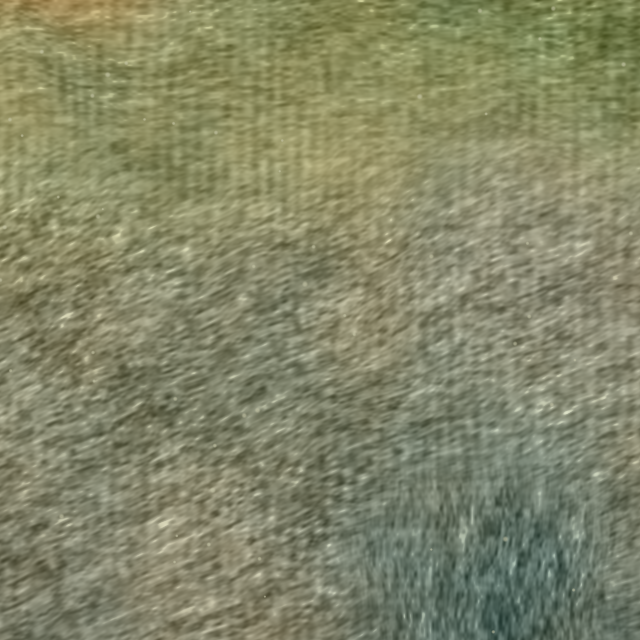
Reproduce this texture procedurally as a Shadertoy shader.

```glsl
// Weathered olive paint brushed thinly over canvas, sinking to teal at the lower right.

float hash(vec2 cell) {
    uvec2 q = uvec2(ivec2(cell) + 4096) * uvec2(1597334673u, 3812015801u);
    uint n = (q.x ^ q.y) * 1597334673u;
    n = (n ^ (n >> 15)) * 2246822519u;
    return float((n ^ (n >> 13)) >> 8) / 16777216.0;
}

float noise(vec2 p) {
    vec2 cell = floor(p), f = fract(p);
    f = f * f * (3.0 - 2.0 * f);
    return mix(mix(hash(cell), hash(cell + vec2(1, 0)), f.x),
               mix(hash(cell + vec2(0, 1)), hash(cell + vec2(1, 1)), f.x), f.y);
}

float fbm(vec2 p) {
    float sum = 0.0, amp = 0.5;
    for (int i = 0; i < 4; i++) {
        sum += amp * noise(p);
        p = mat2(1.6, 1.2, -1.2, 1.6) * p + 17.3;
        amp *= 0.5;
    }
    return sum / 0.9375;
}

// Bristle marks running along the given angle, centred on zero
float bristles(vec2 p, float angle) {
    vec2 along = vec2(cos(angle), sin(angle));
    vec2 q = vec2(dot(p, along), dot(p, vec2(-along.y, along.x)));
    float fine = noise(q * vec2(62, 190) + 31.0) - 0.5;
    float broad = noise(q * vec2(17, 85) + 7.0) - 0.5;
    float grit = noise(q * vec2(125, 240) + 53.0) - 0.5;
    return fine + 0.55 * broad + 0.5 * grit;
}

// Soft round patch weight, with an elliptical radius
float patchAt(vec2 p, vec2 centre, vec2 radius) {
    vec2 d = (p - centre) / radius;
    return exp(-dot(d, d));
}

// Sparse pale flecks, one possible in each grid cell
float flecks(vec2 p) {
    float sum = 0.0;
    vec2 cell = floor(p * 26.0);
    for (int i = 0; i < 9; i++) {
        vec2 c = cell + vec2(i % 3, i / 3) - 1.0;
        vec2 centre = c + vec2(hash(c + 91.0), hash(c + 137.0));
        float present = step(0.94, hash(c + 211.0));
        float size = mix(0.04, 0.1, hash(c + 303.0));
        sum += present * (1.0 - smoothstep(size * 0.3, size * 1.5, length(p * 26.0 - centre)));
    }
    return sum;
}

void mainImage(out vec4 fragColor, in vec2 fragCoord) {
    vec2 uv = fragCoord / iResolution.xy;
    vec2 drift = vec2(fbm(uv * 4.0), fbm(uv * 4.0 + 40.0)) - 0.5;
    vec2 p = uv + 0.12 * drift;

    // Broad washes of pigment
    vec3 color = mix(vec3(0.50, 0.50, 0.415), vec3(0.55, 0.55, 0.445), smoothstep(0.05, 0.5, p.y));
    color = mix(color, vec3(0.575, 0.57, 0.39), smoothstep(0.53, 0.82, p.y + 0.12 * (0.5 - p.x)));
    color = mix(color, vec3(0.57, 0.54, 0.45), 0.6 * patchAt(p, vec2(0.92, 0.55), vec2(0.25, 0.2)));
    color = mix(color, vec3(0.46, 0.51, 0.31), 0.85 * patchAt(p, vec2(0.88, 0.94), vec2(0.35, 0.11)));
    color = mix(color, vec3(0.50, 0.52, 0.33), 0.6 * patchAt(p, vec2(0.45, 1.0), vec2(0.3, 0.1)));
    color = mix(color, vec3(0.56, 0.43, 0.23), 0.85 * patchAt(p, vec2(0.02, 1.02), vec2(0.2, 0.06)));
    color = mix(color, vec3(0.45, 0.48, 0.40), 0.6 * patchAt(p, vec2(0.45, 0.36), vec2(0.45, 0.1)));
    float teal = patchAt(p, vec2(0.76, 0.06), vec2(0.2, 0.24));
    color = mix(color, vec3(0.32, 0.41, 0.375), 0.85 * teal);
    color += 0.17 * (fbm(p * vec2(4, 9) + 11.0) - 0.5);
    color += vec3(0.06, 0.0, -0.05) * (fbm(uv * 7.0 + 70.0) - 0.5);

    // Strokes: level above, slanted through the middle, upright in the teal
    vec2 bent = uv + 0.035 * drift;
    float level = smoothstep(0.62, 0.9, p.y);
    float upright = smoothstep(0.2, 0.7, teal + 0.25 * fbm(uv * 9.0) - 0.1);
    float stroke = mix(bristles(bent, 0.42), bristles(bent, 0.08), level);
    stroke = mix(stroke, bristles(bent, 1.5), upright);
    float wear = mix(0.7, 1.3, fbm(uv * 6.0 + 23.0)) * mix(1.0, 0.75, level);
    color += 0.235 * wear * stroke;

    // Canvas threads showing through unevenly
    float ribs = sin(6.2832 * (uv.x * 46.0 + 0.8 * noise(uv * vec2(12, 5))));
    float weft = sin(6.2832 * (uv.y * 64.0 + 0.8 * noise(uv * vec2(5, 12) + 9.0)));
    float thread = noise(uv * vec2(90, 30)) - 0.5;
    color += (0.024 * ribs + 0.012 * weft) * smoothstep(0.25, 0.7, fbm(uv * 5.0 + 60.0));
    color += 0.06 * thread;

    // Scraped highlights and stray flecks
    float scrape = smoothstep(0.38, 0.8, stroke) * smoothstep(0.35, 0.65, fbm(uv * 8.0 + 83.0));
    color += vec3(0.13, 0.13, 0.11) * scrape;
    color = mix(color, vec3(0.78, 0.78, 0.66), 0.6 * min(flecks(uv), 1.0));

    fragColor = vec4(clamp(color, 0.0, 1.0), 1.0);
}
```
